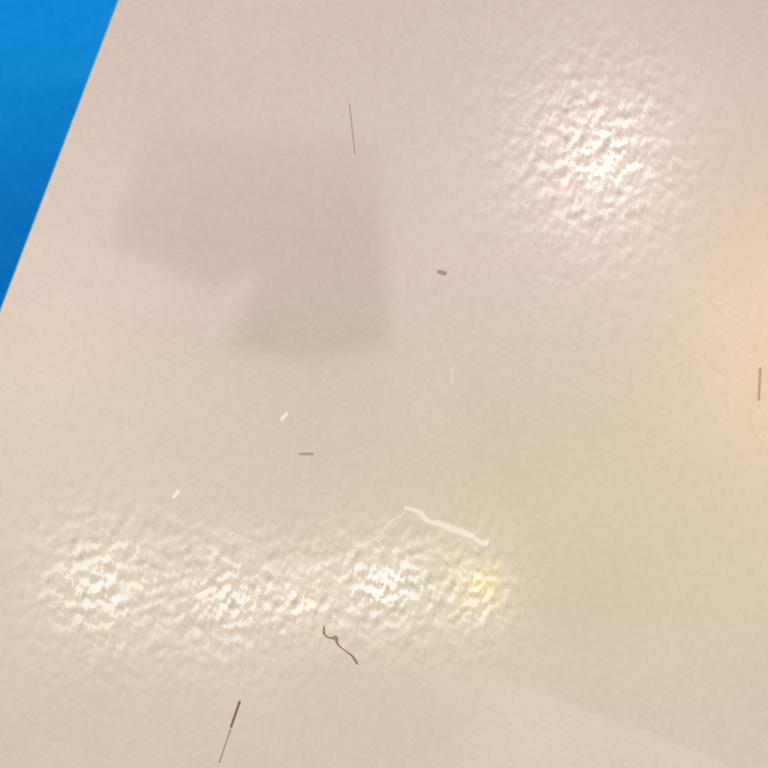
Reproduce this texture procedurally as a Shadertoy shader.

```glsl
// Draws a glossy cream sheet with crinkled light glints over a blue backdrop.

float hash(vec2 p) {
    vec3 q = fract(vec3(p.xyx) * 0.1031);
    q += dot(q, q.yzx + 33.33);
    return fract((q.x + q.y) * q.z);
}

float noise(vec2 p) {
    vec2 i = floor(p), f = fract(p);
    f = f * f * (3.0 - 2.0 * f);
    return mix(mix(hash(i), hash(i + vec2(1, 0)), f.x),
               mix(hash(i + vec2(0, 1)), hash(i + vec2(1, 1)), f.x), f.y);
}

float fbm(vec2 p) {
    float sum = 0.0, amp = 0.5;
    for (int i = 0; i < 4; i++) {
        sum += amp * noise(p);
        p = mat2(1.6, 1.2, -1.2, 1.6) * p + 7.3;
        amp *= 0.5;
    }
    return sum;
}

float blob(vec2 p, vec2 center, vec2 radius) {
    vec2 q = (p - center) / radius;
    return exp(-dot(q, q));
}

float segment(vec2 p, vec2 a, vec2 b) {
    vec2 pa = p - a, ba = b - a;
    return length(pa - ba * clamp(dot(pa, ba) / dot(ba, ba), 0.0, 1.0));
}

float stroke(vec2 p, vec2 a, vec2 b, float width) {
    return 1.0 - smoothstep(width * 0.3, width * 1.5, segment(p, a, b));
}

// Signed distance to the angular soft shadow, negative inside.
float shadowDistance(vec2 p) {
    vec2 v[8] = vec2[8](vec2(0.137, 0.68), vec2(0.28, 0.615), vec2(0.325, 0.638),
        vec2(0.293, 0.54), vec2(0.40, 0.525), vec2(0.515, 0.545),
        vec2(0.50, 0.82), vec2(0.19, 0.835));
    float d = 10.0, side = 1.0;
    for (int i = 0; i < 8; i++) {
        vec2 a = v[i], b = v[(i + 1) % 8];
        d = min(d, segment(p, a, b));
        bool above = a.y > p.y;
        if (above != (b.y > p.y) && p.x < a.x + (b.x - a.x) * (p.y - a.y) / (b.y - a.y))
            side = -side;
    }
    return d * side;
}

vec3 paperColor(vec2 p) {
    vec3 c = mix(vec3(0.835, 0.78, 0.705), vec3(0.835, 0.76, 0.71), smoothstep(0.1, 0.75, p.y));
    c += vec3(0.05, 0.045, 0.04) * blob(p, vec2(0.06, 0.56), vec2(0.22, 0.26));
    c += vec3(0.025, 0.025, 0.03) * blob(p, vec2(0.72, 0.72), vec2(0.25, 0.23));
    c += vec3(0.075, 0.05, -0.015) * blob(p, vec2(1.02, 0.54), vec2(0.15, 0.24));
    c += vec3(0.01, 0.012, -0.02) * blob(p, vec2(0.75, 0.35), vec2(0.3, 0.22));
    float inside = 1.0 - smoothstep(-0.025, 0.012, shadowDistance(p));
    c -= vec3(0.045, 0.045, 0.047) * inside * mix(1.0, 0.35, smoothstep(0.66, 0.86, p.y));
    // Pale lower corner beyond a shallow curved fold
    float fold = 0.16 - 0.27 * (p.x - 0.5) - 0.18 * (p.x - 0.5) * (p.x - 0.5);
    float below = 1.0 - smoothstep(-0.006, 0.006, p.y - fold);
    return c + vec3(0.022, 0.02, 0.024) * below * smoothstep(0.48, 0.72, p.x);
}

// Broad haze plus a broken, embossed sparkle around one light.
vec3 glint(vec3 c, vec2 p, vec2 center, vec2 radius, float power) {
    float halo = blob(p, center, radius * 1.7);
    float core = blob(p, center, radius);
    vec2 q = mat2(0.85, 0.53, -0.53, 0.85) * p * vec2(105.0, 90.0);
    float relief = fbm(q) - fbm(q + vec2(0.55, -0.45));
    float spark = smoothstep(0.0, 0.16, relief + (core - 0.65) * 0.2);
    c += vec3(0.075, 0.075, 0.07) * halo * power;
    c += relief * halo * 0.28 * power;
    return mix(c, vec3(1.0, 0.985, 0.94), clamp(spark * core * power * 1.15, 0.0, 1.0));
}

void mainImage(out vec4 fragColor, in vec2 fragCoord) {
    vec2 p = fragCoord / iResolution.xy;
    float pixel = 1.0 / iResolution.y;
    vec3 c = paperColor(p);
    c += 0.022 * (fbm(p * 9.0) - 0.47) + 0.035 * (fbm(p * 190.0) - 0.47);

    // Upper lamp, then the row of lamps below
    c = glint(c, p, vec2(0.786, 0.797), vec2(0.055, 0.062), 1.0);
    c = glint(c, p, vec2(0.755, 0.795), vec2(0.085, 0.105), 0.3);
    c = glint(c, p, vec2(0.130, 0.236), vec2(0.057, 0.060), 0.75);
    c = glint(c, p, vec2(0.295, 0.222), vec2(0.057, 0.060), 0.7);
    c = glint(c, p, vec2(0.388, 0.222), vec2(0.025, 0.025), 0.6);
    c = glint(c, p, vec2(0.500, 0.236), vec2(0.062, 0.045), 1.0);
    c = glint(c, p, vec2(0.622, 0.230), vec2(0.032, 0.042), 0.65);
    c += vec3(0.06, 0.03, -0.07) * blob(p, vec2(0.628, 0.238), vec2(0.025));

    // Wrinkled bright ridge and tiny flecks
    vec2 bent = p + 0.009 * (vec2(noise(p * 75.0), noise(p * 75.0 + 19.0)) - 0.5);
    float ridge = stroke(bent, vec2(0.53, 0.338), vec2(0.635, 0.293), 0.004);
    ridge = max(ridge, 0.5 * stroke(bent, vec2(0.47, 0.285), vec2(0.53, 0.335), 0.002));
    c = mix(c, vec3(0.98, 0.95, 0.88), ridge * 0.7);
    float fleck = stroke(p, vec2(0.367, 0.454), vec2(0.373, 0.461), 0.0025);
    fleck = max(fleck, stroke(p, vec2(0.226, 0.353), vec2(0.232, 0.360), 0.0025));
    fleck = max(fleck, 0.3 * stroke(p, vec2(0.589, 0.50), vec2(0.589, 0.52), 0.0018));
    c = mix(c, vec3(0.98, 0.96, 0.90), fleck * 0.8);

    // Dark scratches and specks
    float mark = stroke(p, vec2(0.312, 0.086), vec2(0.301, 0.054), 0.0018);
    mark = max(mark, 0.5 * stroke(p, vec2(0.300, 0.05), vec2(0.286, 0.008), 0.0014));
    mark = max(mark, 0.75 * stroke(bent, vec2(0.420, 0.184), vec2(0.461, 0.139), 0.0015));
    mark = max(mark, 0.35 * stroke(p, vec2(0.455, 0.865), vec2(0.462, 0.80), 0.0013));
    mark = max(mark, 0.6 * stroke(p, vec2(0.572, 0.646), vec2(0.579, 0.644), 0.003));
    mark = max(mark, 0.5 * stroke(p, vec2(0.391, 0.409), vec2(0.407, 0.409), 0.002));
    mark = max(mark, 0.45 * stroke(p, vec2(0.990, 0.52), vec2(0.988, 0.48), 0.002));
    c = mix(c, vec3(0.43, 0.31, 0.25), mark * 0.75);

    // Blue backdrop beyond the slanted sheet edge
    float edge = dot(p - vec2(0.0, 0.596), vec2(0.934, -0.356));
    vec3 blue = mix(vec3(0.04, 0.43, 0.73), vec3(0.08, 0.54, 0.84), smoothstep(0.65, 1.0, p.y));
    blue += 0.05 * (fbm(p * vec2(8.0, 22.0)) - 0.47) + 0.03 * (fbm(p * 150.0) - 0.47);
    float soft = max(0.0025, pixel);
    c = mix(blue, c, smoothstep(-soft, soft, edge));
    fragColor = vec4(clamp(c, 0.0, 1.0), 1.0);
}
```
